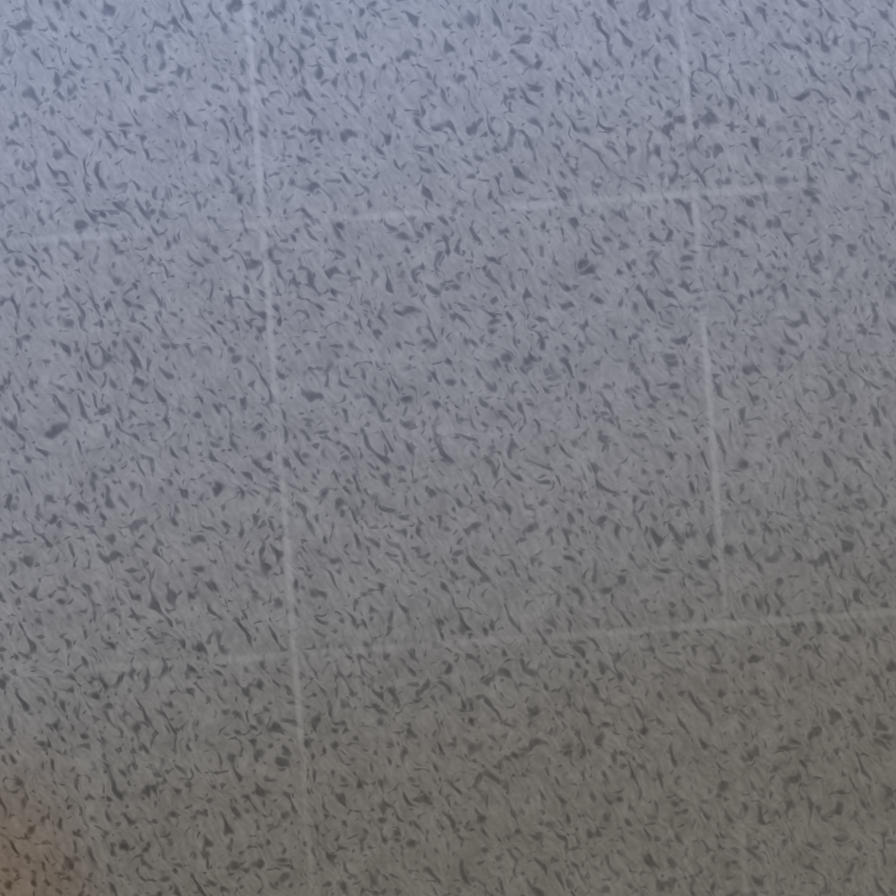
Write a WebGL 2 fragment shader that draws this texture.

```glsl
#version 300 es
precision highp float;
// Speckled grey stone paving, lit cool at the upper left and warm below.
// A slightly turned square grid gives worn pale joints; warped, stretched
// gradient noise gives the slanted grain, and jittered cells the dark flecks.
uniform vec2 u_resolution;
out vec4 outColor;

const vec2 TILE_SIZE = vec2(0.484, 0.483);
const vec2 GRID_ORIGIN = vec2(0.349, 0.246);
const vec2 GRID_SKEW = vec2(0.074, -0.071);
const vec2 JOINT_HALF_WIDTH = vec2(0.0062, 0.0066);
const vec2 JOINT_STRENGTH = vec2(0.72, 0.52);
const float JOINT_LIFT = 0.075;
const float GRAIN_ANGLE = -1.0;
const vec2 FLECK_FREQ = vec2(58.0, 112.0);
const vec2 STREAK_FREQ = vec2(62.0, 190.0);
const float SPOT_CELLS = 30.0;
const float SPOT_CHANCE = 0.3;
const vec3 COOL_LIGHT = vec3(0.575, 0.605, 0.690);
const vec3 MID_GREY = vec3(0.515, 0.520, 0.550);
const vec3 WARM_DARK = vec3(0.425, 0.410, 0.385);
const vec3 CORNER_BROWN = vec3(0.440, 0.375, 0.320);
const vec3 FLECK_TINT = vec3(0.150, 0.148, 0.140);

// Two random values in 0..1 for an integer cell.
vec2 hash2(vec2 cell) {
  uvec2 v = uvec2(ivec2(cell)) * 1664525u + 1013904223u;
  v.x += v.y * 1664525u;
  v.y += v.x * 1664525u;
  v ^= v >> 16u;
  v.x += v.y * 1664525u;
  v.y += v.x * 1664525u;
  v ^= v >> 16u;
  return vec2(v & 65535u) / 65535.0;
}

float cornerSlope(vec2 cell, vec2 offset) {
  float angle = 6.2832 * hash2(cell).x;
  return dot(vec2(cos(angle), sin(angle)), offset);
}

// Gradient noise, roughly -0.7..0.7.
float noise(vec2 p) {
  vec2 i = floor(p), f = p - i;
  vec2 w = f * f * f * (f * (f * 6.0 - 15.0) + 10.0);
  vec2 e = vec2(0.0, 1.0);
  float low = mix(cornerSlope(i, f), cornerSlope(i + e.yx, f - e.yx), w.x);
  float high = mix(cornerSlope(i + e, f - e), cornerSlope(i + 1.0, f - 1.0), w.x);
  return mix(low, high, w.y);
}

// Sparse soft dark spots, one possible per jittered cell.
float spots(vec2 p) {
  vec2 q = p * SPOT_CELLS, cell = floor(q);
  float cover = 0.0;
  for (int y = -1; y <= 1; y++) {
    for (int x = -1; x <= 1; x++) {
      vec2 id = cell + vec2(x, y);
      vec2 look = hash2(id + 311.0);
      vec2 d = (q - id - hash2(id)) * vec2(0.75, 1.15);
      float radius = mix(0.10, 0.22, look.y);
      float spot = 1.0 - smoothstep(0.25 * radius, radius, length(d));
      cover = max(cover, spot * step(look.x, SPOT_CHANCE) * mix(0.5, 1.0, look.y));
    }
  }
  return cover;
}

vec3 lighting(vec2 p) {
  float level = p.y - 0.22 * (p.x - 0.5) + 0.03 * noise(p * 3.0);
  vec3 tone = mix(WARM_DARK, MID_GREY, smoothstep(0.02, 0.60, level));
  tone = mix(tone, COOL_LIGHT, smoothstep(0.45, 1.12, level));
  return mix(tone, CORNER_BROWN, 0.7 * smoothstep(0.22, 0.0, length(p * vec2(1.4, 1.0))));
}

// Pale joints, worn away in patches and toward the lower right.
float joints(vec2 p) {
  vec2 grid = (p + GRID_SKEW * p.yx - GRID_ORIGIN) / TILE_SIZE;
  vec2 dist = abs(fract(grid + 0.5) - 0.5) * TILE_SIZE;
  dist += 0.0012 * noise(p * 40.0);
  vec2 line = 1.0 - smoothstep(0.15 * JOINT_HALF_WIDTH, JOINT_HALF_WIDTH, dist);
  vec2 wear = vec2(noise(p * 7.0 + 4.0), noise(p * 8.0 + 21.0));
  line *= JOINT_STRENGTH * smoothstep(vec2(-0.65, -0.4), vec2(0.05, 0.25), wear);
  line.x *= mix(1.0, 0.45, smoothstep(0.33, 0.55, p.x - p.y));
  return max(line.x, line.y);
}

void main() {
  vec2 p = gl_FragCoord.xy / u_resolution;
  vec3 base = lighting(p);

  // Bend the grain, then turn it into along/across coordinates.
  vec2 bend = 0.009 * vec2(noise(p * 17.0), noise(p * 17.0 + 50.0));
  bend += 0.005 * vec2(noise(p * 55.0 + 9.0), noise(p * 55.0 + 80.0));
  vec2 along = vec2(cos(GRAIN_ANGLE), sin(GRAIN_ANGLE));
  vec2 q = p + bend;
  vec2 grain = vec2(dot(q, along), dot(q, vec2(-along.y, along.x)));

  // Dark flecks fade toward the lower right; streaks stay.
  float contrast = mix(1.0, 0.62, smoothstep(-0.3, 0.9, p.x - p.y));
  float density = 0.10 * noise(p * 11.0 + 30.0);
  float fleck = smoothstep(0.10, 0.50, noise(grain * FLECK_FREQ) + density);
  fleck = max(fleck, 0.75 * smoothstep(0.18, 0.5, noise(q * 125.0 + 17.0) + density));
  fleck = max(fleck, spots(q));
  float streak = noise(grain * STREAK_FREQ + 70.0) + 0.5 * noise(q * 210.0);

  vec3 color = base + 0.055 * streak + 0.035 * noise(p * 24.0 + 12.0);
  color -= FLECK_TINT * fleck * contrast;
  color = mix(color, base + JOINT_LIFT + 0.03 * streak, joints(p));
  outColor = vec4(clamp(color, 0.0, 1.0), 1.0);
}
```
